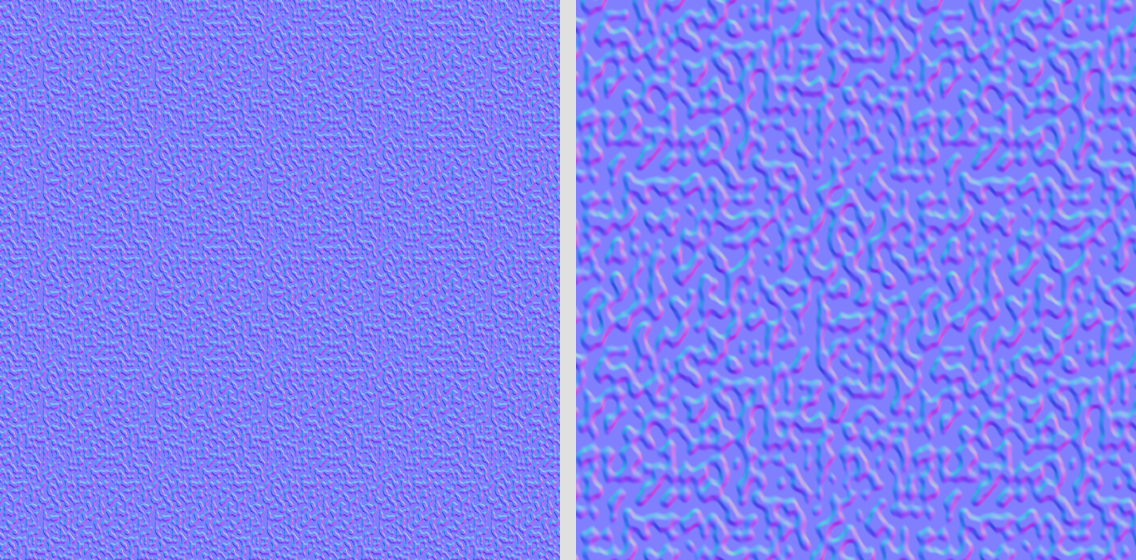
Left: the whole. Right: its middle third, enlarged.
Reproduce this texture map procedurally as a Shadertoy shader.

```glsl
// Tangent-space normal map of a fine embossed surface: short, mostly upright
// worms and dots raised from a flat ground. Wrapping gradient noise is cut to
// soft plateaus, and the slope of that height field becomes the colour.

const float TILES = 5.0;                // whole repeats across the canvas
const vec2 GRAIN_CELLS = vec2(26.0, 20.0); // noise cells per tile, taller than wide
const vec2 PATCH_CELLS = vec2(5.0, 4.0);   // slow variation of grain density
const float RELIEF = 0.0092;            // plateau height in tile units
const float SLOPE_STEP = 0.0042;        // half width of the slope filter

// Integer hash of a lattice point to the range 0..1
float hash(vec2 cell, uint seed) {
    uvec2 q = uvec2(cell);
    uint h = q.x * 1597u + q.y * 51749u + seed * 7919u;
    h = (h ^ (h >> 16)) * 73244475u;
    h = (h ^ (h >> 15)) * 73244475u;
    h ^= h >> 16;
    return float(h & 65535u) / 65536.0;
}

// Unit gradient at a lattice point, wrapped to the period
vec2 gradient(vec2 cell, vec2 period, uint seed) {
    float angle = 6.28319 * hash(mod(cell, period), seed);
    return vec2(cos(angle), sin(angle));
}

// Gradient noise that repeats after a whole number of cells
float wrapNoise(vec2 p, vec2 period, uint seed) {
    vec2 i = floor(p);
    vec2 f = p - i;
    vec2 w = f * f * f * (f * (f * 6.0 - 15.0) + 10.0);
    vec2 e = vec2(1.0, 0.0);
    float a = dot(gradient(i, period, seed), f);
    float b = dot(gradient(i + e.xy, period, seed), f - e.xy);
    float c = dot(gradient(i + e.yx, period, seed), f - e.yx);
    float d = dot(gradient(i + e.xx, period, seed), f - e.xx);
    return mix(mix(a, b, w.x), mix(c, d, w.x), w.y);
}

// Raised plateaus, sparser where the slow patches are low
float grainHeight(vec2 p) {
    float grain = wrapNoise(p * GRAIN_CELLS, GRAIN_CELLS, 3u);
    float density = wrapNoise(p * PATCH_CELLS, PATCH_CELLS, 11u);
    return smoothstep(-0.13, 0.34, grain + 0.16 * density);
}

// Surface normal from central differences
vec3 surfaceNormal(vec2 p, float stepSize, float relief) {
    vec2 e = vec2(stepSize, 0.0);
    vec2 rise = vec2(grainHeight(p + e.xy) - grainHeight(p - e.xy),
                     grainHeight(p + e.yx) - grainHeight(p - e.yx));
    return normalize(vec3(-rise * relief / (2.0 * stepSize), 1.0));
}

void mainImage(out vec4 fragColor, in vec2 fragCoord) {
    vec2 p = fract(fragCoord / iResolution.xy * TILES);
    vec3 normal = surfaceNormal(p, SLOPE_STEP, RELIEF);
    fragColor = vec4(0.5 + 0.5 * normal, 1.0);
}
```
